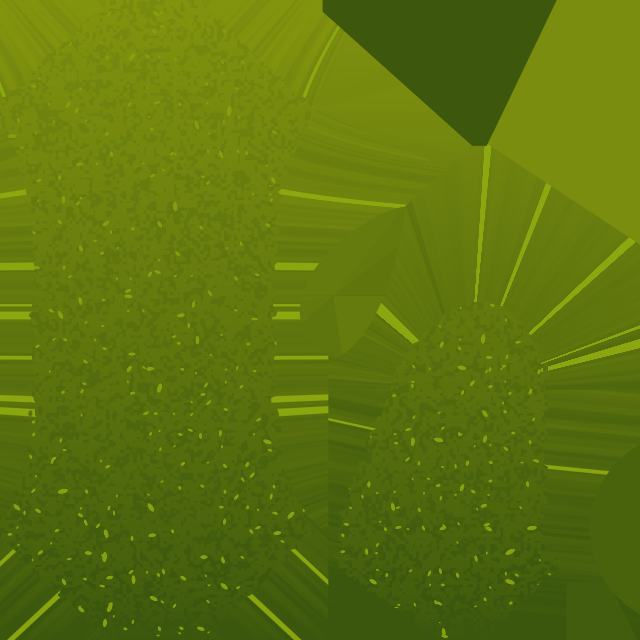
This background is drawn by a three.js fragment shader. Its source:

```glsl
// Two speckled green mounds with radiating streaks, a faceted leaf and flat corner panels.
varying vec2 vUv;

const vec3 MOSS = vec3(0.23, 0.34, 0.05);
const vec3 OLIVE = vec3(0.51, 0.575, 0.055);
const vec3 LIME = vec3(0.56, 0.67, 0.06);
const float SOFT = 0.0012;

float hash(vec2 p) {
  vec3 q = fract(vec3(p.xyx) * 0.1031);
  q += dot(q, q.yzx + 33.33);
  return fract((q.x + q.y) * q.z);
}

float noise(vec2 p) {
  vec2 i = floor(p), f = fract(p);
  f = f * f * (3.0 - 2.0 * f);
  vec2 e = vec2(0.0, 1.0);
  return mix(mix(hash(i), hash(i + e.yx), f.x),
             mix(hash(i + e.xy), hash(i + e.yy), f.x), f.y);
}

// Coverage of the negative side of a signed distance
float inside(float d) { return 1.0 - smoothstep(-SOFT, SOFT, d); }

float band(float t, float center, float halfWidth) {
  return inside(abs(t - center) - halfWidth);
}

// Random flat bands with narrow transitions
float steps(float t, float seed) {
  float i = floor(t);
  return mix(hash(vec2(i, seed)), hash(vec2(i + 1.0, seed)), smoothstep(0.8, 1.0, t - i)) - 0.5;
}

float streaks(float t, float seed) {
  return 0.13 * steps(t * 60.0 + 90.0, seed) + 0.12 * steps(t * 165.0 + 90.0, seed + 7.0);
}

// Horizontal distance to the tall mound, with flared shoulders and foot
float tallMound(vec2 q) {
  float waist = 0.188 + 5.5 * pow(abs(q.y - 0.5), 4.0);
  return q.x - min(waist, min(0.068 + 1.08 * (1.0 - q.y), 0.07 + 1.07 * q.y));
}

float smallMound(vec2 p) {
  float axis = max(0.655 + 0.19 * p.y, 0.72 - 0.18 * p.y);
  float dome = 0.118 * sqrt(max(0.529 - p.y, 0.0) / 0.105);
  float width = min(min(0.19 - 0.172 * p.y, dome), 0.03 + 1.25 * p.y);
  return abs(p.x - axis) - width + step(0.529, p.y);
}

// Streaks around the tall mound: x is tone, y is highlight
vec2 tallRays(vec2 q) {
  vec2 k = q - vec2(0.25, 0.83);
  float along = dot(k, vec2(-0.73, 0.68));
  float top = along - 0.5 * max(0.0, 1.0 - along / 0.15) * dot(k, vec2(0.68, 0.73));
  if (top > 0.0 && q.y > 0.8) return vec2(streaks(top, 2.0), band(top, 0.023, 0.003));
  float angle = atan(k.y, k.x);
  if (k.x > 0.0 && angle > -0.42) return vec2(0.05 * steps(angle * 3.5 + 20.0, 4.0) - 0.01, 0.0);
  float foot = dot(q - vec2(0.26, 0.175), vec2(-0.68, -0.73));
  if (foot > 0.0 && q.y < 0.2)
    return vec2(streaks(foot, 5.0), max(band(foot, 0.152, 0.004), band(foot, 0.054, 0.003)));
  float side = q.y + 22.0 * pow(abs(q.y - 0.5), 3.0) * sign(q.y - 0.5) * (q.x - 0.19);
  float glow = max(band(side, 0.702, 0.0045), band(side, 0.584, 0.006));
  glow = max(glow, max(band(side, 0.507, 0.006), band(side, 0.523, 0.002)));
  glow = max(glow, max(band(side, 0.441, 0.003), band(side, 0.376, 0.005)));
  return vec2(streaks(side, 3.0) - 0.03, max(glow, band(side, 0.355, 0.006)));
}

vec2 smallRays(vec2 p) {
  vec2 k = p - vec2(0.732, 0.39);
  float angle = atan(k.y, k.x);
  if (k.y > 0.0) {
    float glow = max(band(angle, 1.491, 0.014), band(angle, 1.199, 0.014));
    glow = max(glow, max(band(angle, 0.744, 0.018), band(angle, 0.267, 0.025)));
    glow = max(glow, max(band(angle, 0.355, 0.008), band(angle, 2.4, 0.045)));
    float calm = smoothstep(0.3, 0.6, angle) * (1.0 - smoothstep(1.8, 2.3, angle));
    float tone = streaks(angle * 0.25, 11.0) * mix(1.0, 0.3, calm);
    return vec2(tone - 0.06 - 0.13 * band(angle, 1.88, 0.018), glow);
  }
  bool right = k.x > 0.0;
  float side = right ? p.y + 0.1 * (p.x - 0.85) : p.y - 0.22 * (0.586 - p.x);
  float glow = right ? band(side, 0.271, 0.003) : band(side, 0.329, 0.002);
  return vec2(streaks(side, 9.0) - (right ? 0.06 : 0.11), glow);
}

// Asymmetric leaf, measured along its axis from tip to base
float leafShape(vec2 p) {
  vec2 k = p - vec2(0.634, 0.677);
  float u = dot(k, vec2(-0.435, -0.9)) / 0.26;
  float v = dot(k, vec2(-0.9, 0.435)) / 0.26;
  float c = clamp(u, 0.0, 1.0);
  float left = 0.72 * pow(c, 0.8) * pow(1.0 - c, 0.4);
  float right = 0.34 * c * pow(1.0 - c, 0.6);
  return 0.26 * max(max(v - left, -v - right), max(-u, u - 1.0));
}

float leafTone(vec2 p) {
  vec2 k = p - vec2(0.521, 0.538);
  float a = atan(k.y, k.x);
  float tone = 0.6 - 0.07 * band(a, 0.33, 0.33) - 0.03 * band(a, 0.78, 0.12);
  return tone - 0.1 * band(a, -1.93, 0.5) - 0.04 * band(a, -2.7, 0.27) - 0.08 * band(k.y, 0.0, 0.001);
}

// Scattered rotated ellipses, one per jittered cell
float specks(vec2 p, float cells, float amount) {
  vec2 i = floor(p * cells);
  float r = hash(i + 3.7), turn = 6.283 * hash(i + 19.1);
  vec2 k = fract(p * cells) - 0.5 - 0.5 * (vec2(hash(i + 5.3), hash(i + 41.9)) - 0.5);
  k = mat2(cos(turn), sin(turn), -sin(turn), cos(turn)) * k;
  float d = length(k * vec2(1.0, 1.3 + r)) - mix(0.08, 0.22, r * r);
  return inside(d / cells) * step(hash(i + 73.0), amount);
}

void main() {
  vec2 p = vUv, q = vec2(abs(p.x - 0.241), p.y);
  float ramp = pow(max(p.y, 0.0), 0.85);

  // Streaked cells divided between the mounds
  float divide = 0.513 + 0.51 * max(p.y - 0.443, 0.0) + 0.58 * max(p.y - 0.677, 0.0);
  vec2 rays = mix(tallRays(q), smallRays(p), inside(divide - p.x));
  float tone = ramp + rays.x, glow = rays.y;

  // Flat panels and disc
  float seam = p.x - 0.762 - 0.48 * (p.y - 0.775);
  float pale = inside(max(-seam, 0.775 - 0.66 * (p.x - 0.762) - p.y));
  float dark = inside(max(max(seam, 0.772 - p.y), max(0.504, 0.506 + 1.115 * (0.98 - p.y)) - p.x));
  float disc = inside(length(p - vec2(1.074, 0.173)) - 0.152);
  float base = inside(max(max(p.y - 0.091, 0.885 - p.x), p.x - 0.95 - 0.51 * (0.091 - p.y)));
  float leaf = inside(leafShape(p));
  tone = mix(mix(tone, 0.9, pale), 0.03, dark);
  tone = mix(mix(tone, 0.1, base), 0.2, disc);
  tone = mix(tone, leafTone(p), leaf);
  glow *= (1.0 - pale) * (1.0 - dark) * (1.0 - disc) * (1.0 - leaf);

  // Grainy mounds with bright specks
  float ragged = 0.016 * (noise(p * 130.0) - 0.5);
  float mound = inside(min(tallMound(q), smallMound(p)) + ragged);
  float grain = smoothstep(0.52, 0.64, noise(p * 190.0) * 0.7 + noise(p * 75.0) * 0.3);
  tone = mix(tone, ramp + 0.01 - 0.13 * grain, mound);
  float amount = mix(0.5, 0.25, p.y);
  float dots = max(specks(p, 27.0, amount), specks(p + 0.37, 41.0, amount * 0.6));
  glow = mix(glow, dots * mix(0.95, 0.5, p.y * p.y), mound);

  vec3 color = mix(MOSS, OLIVE, clamp(tone, 0.0, 1.0));
  gl_FragColor = vec4(mix(color, LIME, glow * 0.92), 1.0);
}
```
